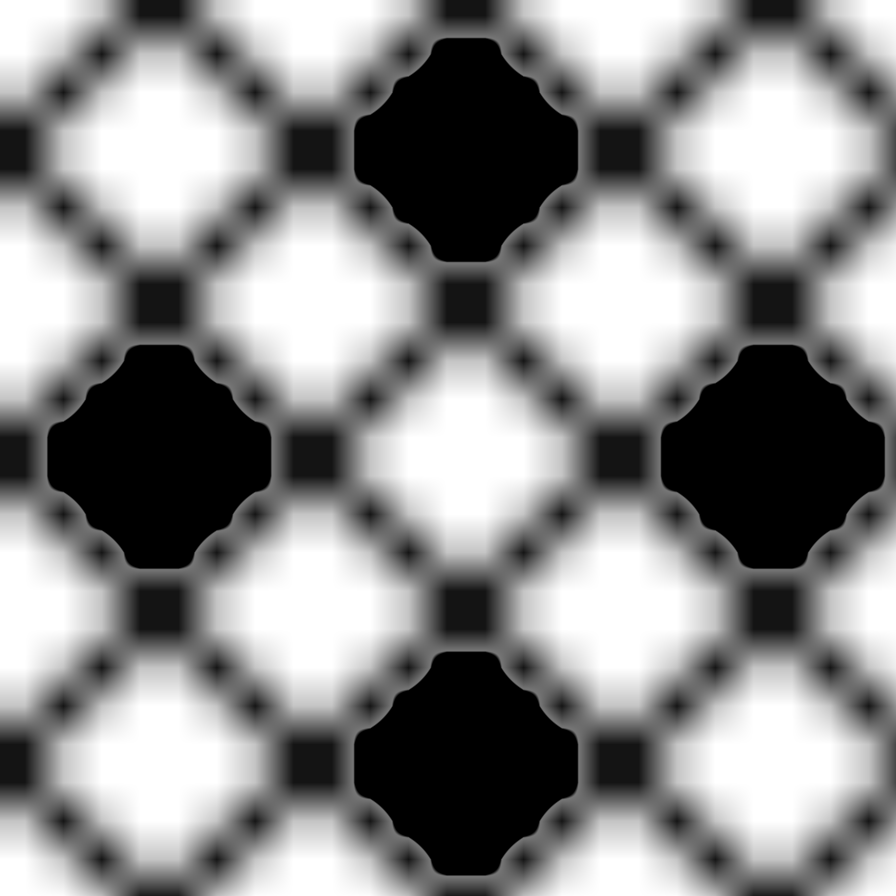
Give the GLSL for this pattern, as a three.js fragment shader.

```glsl
varying vec2 vUv;

// Grey of one lattice texel: dark on the diamond outline, pale beside it
float texelShade(vec2 texel) {
  vec2 a = abs(mod(texel + 4.0, 8.0) - 4.0);
  float steps = abs(a.x + a.y - 4.0);
  return steps < 0.5 ? 0.08 : (steps < 1.5 ? 0.77 : 1.0);
}

// Bilinear blend of the four texels around a point
float softLattice(vec2 p) {
  vec2 corner = floor(p - 0.5) + 0.5;
  vec2 f = p - corner;
  float low = mix(texelShade(corner), texelShade(corner + vec2(1.0, 0.0)), f.x);
  float high = mix(texelShade(corner + vec2(0.0, 1.0)), texelShade(corner + 1.0), f.x);
  return mix(low, high, f.y);
}

void main() {
  // Diamonds are centred on whole cell coordinates, eight texels per cell
  vec2 cell = (vUv - vec2(0.5202, 0.4902)) / 0.3424;
  float shade = softLattice(cell * 8.0);

  // Every other diamond is filled with black up to the soft outline
  vec2 id = floor(cell + 0.5);
  vec2 local = abs(cell - id);
  float inside = 1.0 - step(0.5, local.x + local.y);
  float filled = mod(id.x + id.y, 2.0) * inside;
  shade *= 1.0 - filled * smoothstep(0.46, 0.50, shade);

  gl_FragColor = vec4(vec3(shade), 1.0);
}
```
